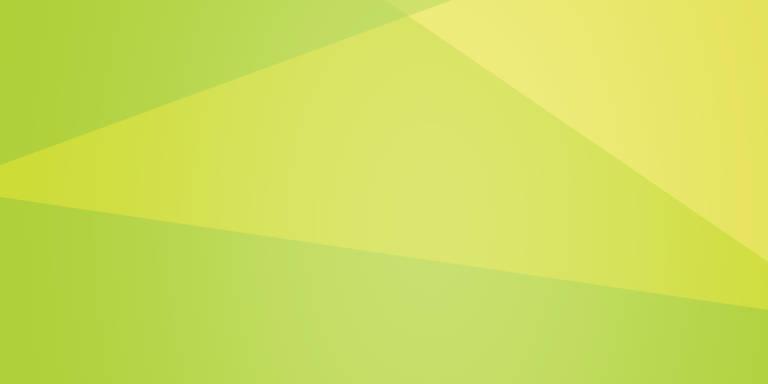
Write a Shadertoy shader that draws this background.

```glsl
// Translucent lime and yellow sheets with straight edges over a green field.
// Three half-planes cut the canvas; each region blends from an edge tone to a
// lighter centre tone by one shared, slightly flattened radial glow.

#define GLOW_CENTRE vec2(1.12, 0.42)
#define GLOW_RADIUS 1.18
#define GLOW_SQUASH 0.62
#define CORNER_TINT 0.28

const vec3 GREEN_EDGE  = vec3(0.685, 0.815, 0.225);
const vec3 GREEN_LIGHT = vec3(0.785, 0.880, 0.435);
const vec3 LIME_EDGE   = vec3(0.805, 0.862, 0.215);
const vec3 LIME_LIGHT  = vec3(0.862, 0.902, 0.435);
const vec3 PALE_EDGE   = vec3(0.890, 0.885, 0.340);
const vec3 PALE_LIGHT  = vec3(0.940, 0.930, 0.510);

// Signed distance to the line a-b, positive on its left side.
float lineSide(vec2 p, vec2 a, vec2 b) {
    vec2 along = normalize(b - a);
    return dot(p - a, vec2(-along.y, along.x));
}

// Smooth coverage of a half-plane, about one pixel wide.
float coverage(float side, float pixel) {
    return smoothstep(-0.7 * pixel, 0.7 * pixel, side);
}

void mainImage(out vec4 fragColor, in vec2 fragCoord) {
    // Canvas spans 2 by 1 units.
    vec2 p = fragCoord / iResolution.xy * vec2(2.0, 1.0);
    float pixel = 1.0 / iResolution.y;

    // Shared radial glow
    vec2 offset = (p - GLOW_CENTRE) * vec2(1.0, GLOW_SQUASH);
    float glow = 1.0 - smoothstep(0.0, GLOW_RADIUS, length(offset));
    vec3 green = mix(GREEN_EDGE, GREEN_LIGHT, glow);
    vec3 lime  = mix(LIME_EDGE, LIME_LIGHT, glow);
    vec3 pale  = mix(PALE_EDGE, PALE_LIGHT, glow);

    // Sheet edges
    float belowRise = coverage(-lineSide(p, vec2(0.0, 0.570), vec2(1.177, 1.0)), pixel);
    float aboveBase = coverage(lineSide(p, vec2(0.0, 0.487), vec2(2.0, 0.193)), pixel);
    float rightFall = coverage(lineSide(p, vec2(1.003, 1.0), vec2(2.0, 0.318)), pixel);

    // Layers: the wedge between two edges, then the sheet at upper right
    float wedge = belowRise * aboveBase;
    vec3 outside = mix(green, mix(green, pale, CORNER_TINT), rightFall);
    vec3 inside  = mix(lime, pale, rightFall);
    fragColor = vec4(mix(outside, inside, wedge), 1.0);
}
```
